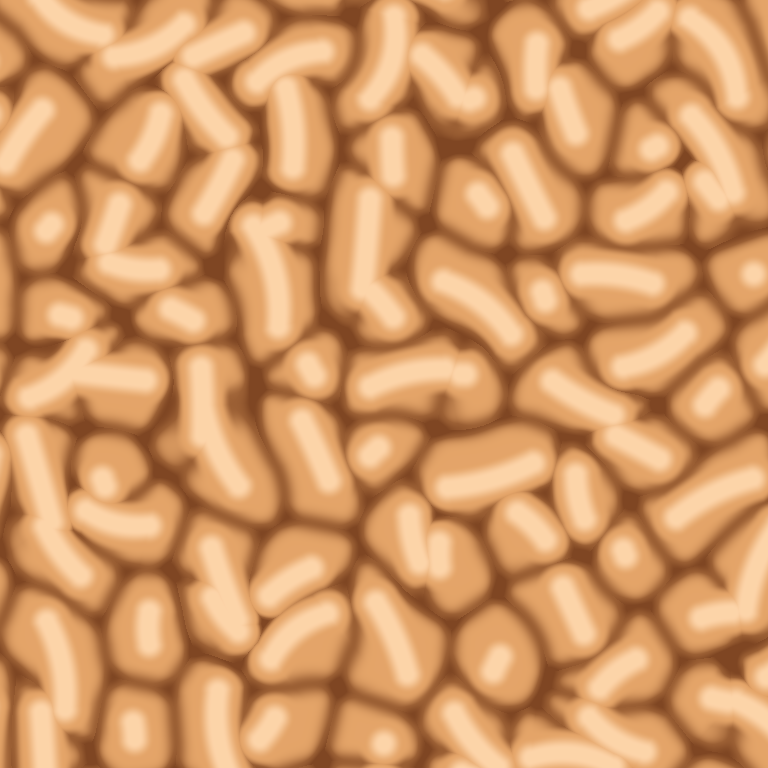
This texture is drawn by a three.js fragment shader. Its source:

```glsl
#define GRID 9.0
#define JITTER 0.75
#define HALF_LENGTH 0.068
#define BEND 4.5
#define FLOW_SCALE 4.0
#define SHINE_RADIUS 0.025
#define GROOVE_WIDTH 0.0125
#define MERGE_RADIUS 0.023
#define SKIN vec3(0.895, 0.645, 0.41)
#define SHINE vec3(0.99, 0.83, 0.66)
#define GROOVE vec3(0.61, 0.375, 0.205)
#define PIT vec3(0.47, 0.25, 0.12)

varying vec2 vUv;

const int SITES = 25;

// Hash without sine
vec3 hash32(vec2 p) {
  vec3 q = fract(vec3(p.xyx) * vec3(0.1031, 0.1030, 0.0973));
  q += dot(q, q.yxz + 33.33);
  return fract((q.xxy + q.yzz) * q.zyx);
}

float valueNoise(vec2 p) {
  vec2 cell = floor(p);
  vec2 f = fract(p);
  f = f * f * (3.0 - 2.0 * f);
  float below = mix(hash32(cell).x, hash32(cell + vec2(1.0, 0.0)).x, f.x);
  float above = mix(hash32(cell + vec2(0.0, 1.0)).x, hash32(cell + 1.0).x, f.x);
  return mix(below, above, f.y);
}

// Unit direction (xy) and distance (z) from the bent spine of one fold
vec3 foldSpine(vec2 p, vec2 cell) {
  vec3 place = hash32(cell + 71.0);
  vec3 shape = hash32(cell + 137.0);
  vec2 center = (cell + 0.5 + JITTER * (place.xy - 0.5)) / GRID;

  // Neighbours share a slowly turning direction
  float angle = 9.0 * valueNoise(center * FLOW_SCALE + 19.0) + 0.7 * (place.z - 0.5);
  vec2 axis = vec2(cos(angle), sin(angle));
  vec2 side = vec2(-axis.y, axis.x);

  vec2 q = vec2(dot(p - center, axis), dot(p - center, side));
  float halfLength = HALF_LENGTH * shape.x;
  float x = clamp(q.x, -halfLength, halfLength);
  vec2 away = q - vec2(x, BEND * (2.0 * shape.y - 1.0) * x * x);
  float dist = length(away);
  away /= max(dist, 0.0001);
  return vec3(axis * away.x + side * away.y, dist);
}

void main() {
  vec2 home = floor(vUv * GRID);

  // Find the nearest fold
  vec3 spines[SITES];
  vec3 nearest = vec3(0.0, 0.0, 10.0);
  int nearestIndex = 0;
  for (int i = 0; i < SITES; i++) {
    float n = float(i);
    float row = floor((n + 0.5) / 5.0);
    vec2 offset = vec2(n - 5.0 * row, row) - 2.0;
    vec3 spine = foldSpine(vUv, home + offset);
    spines[i] = spine;
    if (spine.z < nearest.z) {
      nearest = spine;
      nearestIndex = i;
    }
  }

  // Add up soft grooves along the borders with the other folds
  float groove = 0.0;
  for (int i = 0; i < SITES; i++) {
    if (i != nearestIndex) {
      float slope = max(length(spines[i].xy - nearest.xy), 0.7);
      float edge = (spines[i].z - nearest.z) / (slope * GROOVE_WIDTH);
      groove += exp(-edge * edge);
    }
  }

  // Grooves end where two spines run together
  groove *= smoothstep(MERGE_RADIUS, MERGE_RADIUS * 1.6, nearest.z);

  // Colour the skin, grooves, junction pits and shine
  vec3 color = mix(SKIN, GROOVE, min(groove, 1.0));
  color = mix(color, PIT, 0.8 * clamp(groove - 1.0, 0.0, 1.0));
  float shine = 1.0 - smoothstep(SHINE_RADIUS * 0.25, SHINE_RADIUS, nearest.z);
  color = mix(color, SHINE, shine);

  gl_FragColor = vec4(color, 1.0);
}
```
